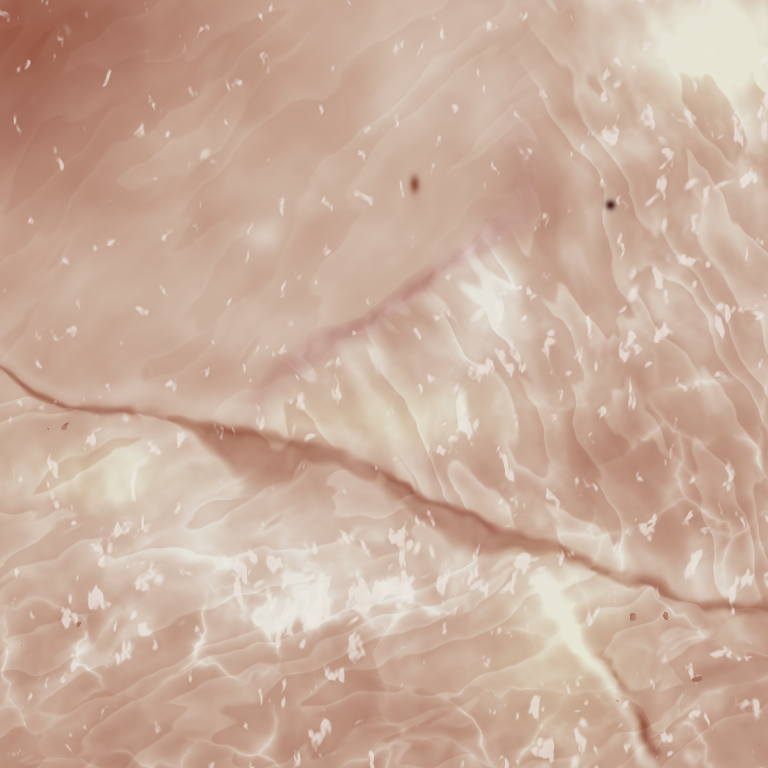
Write a Shadertoy shader that draws this texture.

```glsl
// Moist pale tissue: a smooth reddish mass over a dark crease, with fatty lobules below.
// Layered sines shape one tone value, cellular noise adds lobules and wet glints,
// and a single flesh ramp turns the tone into colour.

vec2 hash2(vec2 p) {
    return fract(sin(vec2(dot(p, vec2(127.1, 311.7)), dot(p, vec2(269.5, 183.3)))) * 43758.5);
}

float waves(vec2 p) {
    float sum = 0., amp = .5;
    for (int i = 0; i < 5; i++) {
        p = mat2(.8, .6, -.6, .8) * p * 1.7 + 1.3;
        sum += amp * sin(p.x + 1.4 * sin(p.y));
        amp *= .6;
    }
    return sum;
}

float blob(vec2 p, vec2 centre, vec2 radius) {
    vec2 d = (p - centre) / radius;
    return exp(-dot(d, d));
}

float line(float d, float width) {
    return exp(-d * d / (width * width));
}

// Coordinates drawn out along an axis
vec2 along(vec2 p, vec2 axis) {
    return vec2(dot(p, axis), 3.5 * dot(p, vec2(-axis.y, axis.x)));
}

// Overlapping membranes: a slow rise that ends in a crisp rim
float folds(vec2 p) {
    float s = fract(1.3 * waves(p) + .4 * p.y);
    return s * s * smoothstep(1., .88, s) - .27;
}

// x: gap to the nearest cell border, y: random value of the cell
vec2 lobules(vec2 p) {
    vec2 base = floor(p);
    float near = 9., next = 9., id = 0.;
    for (int j = -1; j <= 1; j++)
    for (int i = -1; i <= 1; i++) {
        vec2 cell = base + vec2(i, j), h = hash2(cell);
        float d = length(cell + .1 + .8 * h - p);
        if (d < near) { next = near; near = d; id = h.x; }
        else next = min(next, d);
    }
    return vec2(next - near, id);
}

// Scattered wet reflections, mostly rising to the right
float glints(vec2 p, float count, float share) {
    p *= count;
    vec2 base = floor(p);
    float wobble = .14 * waves(p * 1.6), light = 0.;
    for (int j = -1; j <= 1; j++)
    for (int i = -1; i <= 1; i++) {
        vec2 cell = base + vec2(i, j), h = hash2(cell + 17.), k = hash2(cell + 71.);
        float a = .4 + 1.4 * k.x, size = .2 + .4 * k.y * k.y;
        vec2 d = mat2(cos(a), -sin(a), sin(a), cos(a)) * (p - cell - h);
        float shape = length(d * vec2(1., 2.)) + wobble;
        light = max(light, smoothstep(0., .15, share - hash2(cell + 5.).x) * smoothstep(size, size * .2, shape));
    }
    return light;
}

vec3 flesh(float t) {
    vec3 c = mix(vec3(.65, .44, .37), vec3(.88, .85, .81), t);
    return c - vec3(0., .02, .04) * max(0., 4. * t * (1. - t));
}

void mainImage(out vec4 fragColor, in vec2 fragCoord) {
    vec2 uv = fragCoord / iResolution.xy;
    vec2 p = uv + .012 * vec2(waves(uv * 11.), waves(uv * 11. + 40.));
    float mottle = waves(p * 7.), grain = waves(p * 24.);

    // Layout: depth under the crease, side of the rising seam, lower groove
    float depth = .46 + .08 * exp(-22. * p.x) - .24 * smoothstep(.2, 1., p.x) - p.y + .004 * grain;
    float below = smoothstep(-.006, .008, depth);
    float side = p.x - .33 - .35 * smoothstep(.44, .76, p.y);
    float right = smoothstep(-.04, .08, side);
    float groove = p.x - .86 + .6 * p.y + .004 * grain;

    // Soft mottling, fibres and folds
    vec2 leftWay = along(p, vec2(.75, .66)), rightWay = along(p + 3., vec2(-.45, .89));
    float rough = max(right, below);
    float tone = .66 + .11 * mottle + (.02 + .06 * rough) * grain;
    tone += mix(.06 * waves(leftWay * 6.), .1 * waves(rightWay * 6.), right);
    tone += mix(.1 * folds(leftWay * 3.), .3 * folds(rightWay * 3.5), right) * (1. - below);
    tone += .22 * below * folds(along(p, vec2(.9, .4)) * 4.);

    // Broad shadows and pale swellings
    tone -= .75 * blob(uv, vec2(0., .91), vec2(.2, .18)) + .3 * blob(uv, vec2(.17, 1.), vec2(.17, .1));
    tone -= .16 * blob(p, vec2(.28, .52), vec2(.1, .04)) + .2 * blob(p, vec2(.68, .72), vec2(.08, .07));
    tone += .32 * blob(p, vec2(.63, .63), vec2(.04, .07)) + .4 * blob(p, vec2(.96, .95), vec2(.12, .06));
    tone += .25 * blob(p, vec2(.34, .69), vec2(.026, .02)) + .24 * blob(uv, vec2(.38, .25), vec2(.32, .1));
    float cream = blob(p, vec2(.13, .38), vec2(.11, .035)) + blob(p, vec2(.5, .455), vec2(.16, .035))
        + blob(p, vec2(.73, .14), vec2(.09, .12)) + blob(uv, vec2(.95, .93), vec2(.13, .09));
    tone += .17 * cream;

    // Lobules with soft, broken pale walls
    float fat = blob(uv, vec2(.9, .38), vec2(.17, .14)) * (1. - below);
    fat += below * (1. - .9 * min(cream, 1.)) * max(smoothstep(.3, .14, uv.y), .6 * smoothstep(.75, .9, uv.x));
    fat = min(fat * 1.3, 1.);
    vec2 lobe = lobules(p * vec2(8., 10.) + .2 * mottle + .1 * grain);
    float wall = exp(-lobe.x * (9. + 4. * mottle)) * smoothstep(-.6, .5, waves(p * 12. + 8.));
    tone += fat * (.42 * wall - .2 + .16 * (lobe.y - .5));

    // Seam, crease with two hollows, groove
    float seam = line(side, .025) * line(p.y - .62, .2) * (1. - below);
    tone -= .3 * seam * smoothstep(-.6, .5, grain);
    float reach = .012 + .07 * line(p.x - .34, .075) + .05 * line(p.x - .6, .1) + .012 * grain;
    float hollow = below * smoothstep(reach, reach * .5, depth);
    tone = mix(tone, .2 + .16 * grain + .35 * folds(p * 9.), .85 * hollow);
    tone -= .34 * line(depth - .004, .007) * smoothstep(-.7, .5, waves(p * 13.));
    tone += .1 * line(depth + .02, .012);
    tone += .4 * smoothstep(.27, .22, uv.y) * line(groove + .01, .012);
    tone -= .6 * smoothstep(.18, .13, uv.y) * line(groove - .012, .008) * smoothstep(-.5, .4, grain);

    // Wet glints gather in clumps under the crease and on the right
    float wet = .05 + .2 * right * (1. - below) + below * (.1 + .5 * blob(uv, vec2(.38, .25), vec2(.26, .08)));
    wet += .4 * blob(uv, vec2(.74, .12), vec2(.07, .12)) + .25 * blob(uv, vec2(.2, .82), vec2(.05, .04));
    wet *= (1. - .8 * hollow) * smoothstep(-.5, .5, waves(p * 10. + 5.)) * 1.4;
    float shine = max(glints(p, 36., wet), smoothstep(.8, 1.15, waves(p * vec2(48., 30.)) + wet));
    tone += .25 * wet * smoothstep(-.2, .7, grain);

    // Colour: ramp, tints, reflections, dark specks
    vec3 color = flesh(clamp(tone, -.25, 1.1));
    color += vec3(0., .005, -.03) * min(cream, 1.) + vec3(0., -.012, .02) * seam;
    color = mix(color, vec3(.93, .91, .89), shine * .7);
    color = mix(color, vec3(.52, .27, .18), .9 * blob(uv, vec2(.54, .76), vec2(.006, .011)));
    color = mix(color, vec3(.25, .12, .08), blob(uv, vec2(.795, .733), vec2(.006)));
    fragColor = vec4(color, 1.);
}
```
